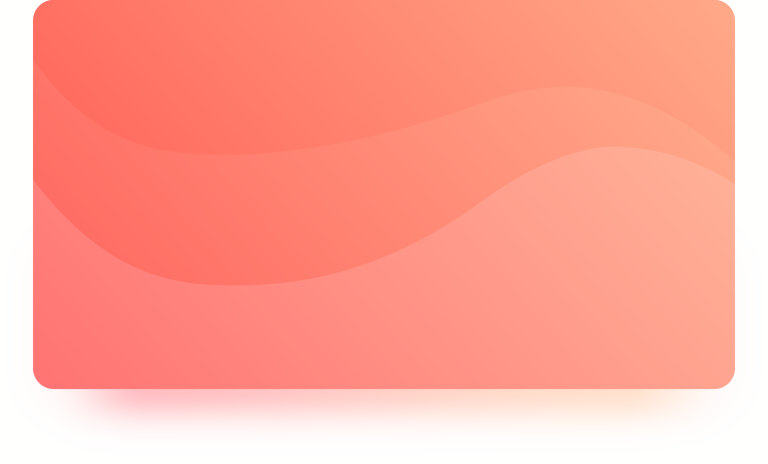
Give the GLSL for this background, as a Shadertoy shader.

```glsl
const float ASPECT = 1.652;
const vec3 PAPER = vec3(1.0, 0.999, 0.998);

// Signed distance to a rounded rectangle
float roundedBox(vec2 p, vec2 center, vec2 halfSize, float radius) {
    vec2 q = abs(p - center) - halfSize + radius;
    return length(max(q, 0.0)) + min(max(q.x, q.y), 0.0) - radius;
}

// Power curve that is level at the peak and passes through the end
float arc(float x, vec2 peak, vec2 end, float power) {
    float u = abs((x - peak.x) / (end.x - peak.x));
    return mix(peak.y, end.y, pow(u, power));
}

// Four arcs: left to trough, trough to joint, joint to crest, crest to right
float wave(float x, vec2 left, vec2 trough, vec2 joint, vec2 crest, vec2 right, vec4 powers) {
    if (x < trough.x) return arc(x, trough, left, powers.x);
    if (x < joint.x) return arc(x, trough, joint, powers.y);
    if (x < crest.x) return arc(x, crest, joint, powers.z);
    return arc(x, crest, right, powers.w);
}

// Diagonal gradient running up and to the right
vec3 ramp(vec2 p, vec2 start, float span, vec3 dark, vec3 light) {
    vec2 axis = normalize(vec2(0.76, 0.65));
    float t = dot(p - start, axis) / span;
    return mix(dark, light, clamp(t, -0.15, 1.1));
}

// Antialiased coverage, full where the distance is negative
float coverage(float dist, float pixel) {
    return 1.0 - smoothstep(-0.7 * pixel, 0.7 * pixel, dist);
}

// Pale halo and a coloured shadow under the lower edge
vec3 backdrop(vec2 p, float cardBottom) {
    float haloDist = roundedBox(p, vec2(0.826, 0.30), vec2(0.70, 0.14), 0.04);
    float halo = 1.0 - smoothstep(-0.02, 0.13, haloDist);
    vec3 color = mix(PAPER, vec3(1.0, 0.975, 0.97), halo);

    float drop = max(cardBottom - p.y, 0.0) / 0.062;
    float sides = smoothstep(0.10, 0.32, p.x) * (1.0 - smoothstep(1.33, 1.56, p.x));
    vec3 glow = mix(vec3(1.0, 0.74, 0.76), vec3(1.0, 0.88, 0.80),
                    smoothstep(0.2, 1.4, p.x));
    return mix(color, glow, sides * exp(-drop * drop));
}

// Three stacked gradients divided by two waves
vec3 cardColor(vec2 p, float pixel) {
    float upper = wave(p.x, vec2(0.071, 0.871), vec2(0.505, 0.667), vec2(1.032, 0.776),
                       vec2(1.215, 0.813), vec2(1.581, 0.652), vec4(2.95, 1.75, 1.85, 2.0));
    float lower = wave(p.x, vec2(0.071, 0.613), vec2(0.505, 0.385), vec2(1.032, 0.563),
                       vec2(1.316, 0.684), vec2(1.581, 0.604), vec4(2.5, 2.15, 1.72, 2.05));

    vec3 top = ramp(p, vec2(0.215, 0.753), 1.195,
                    vec3(1.0, 0.430, 0.380), vec3(1.0, 0.664, 0.537));
    vec3 middle = ramp(p, vec2(0.323, 0.441), 1.079,
                       vec3(1.0, 0.443, 0.400), vec3(1.0, 0.649, 0.533));
    vec3 bottom = ramp(p, vec2(0.071, 0.161), 1.475,
                       vec3(1.0, 0.451, 0.451), vec3(1.0, 0.698, 0.597));

    vec3 color = mix(top, middle, coverage(p.y - upper, pixel));
    return mix(color, bottom, coverage(p.y - lower, pixel));
}

void mainImage(out vec4 fragColor, in vec2 fragCoord) {
    vec2 p = fragCoord / iResolution.xy * vec2(ASPECT, 1.0);
    float pixel = 1.0 / iResolution.y;

    vec2 center = vec2(0.826, 0.581);
    vec2 halfSize = vec2(0.755, 0.4195);
    float card = roundedBox(p, center, halfSize, 0.045);

    vec3 color = backdrop(p, center.y - halfSize.y);
    color = mix(color, cardColor(p, pixel), coverage(card, pixel));
    fragColor = vec4(color, 1.0);
}
```
